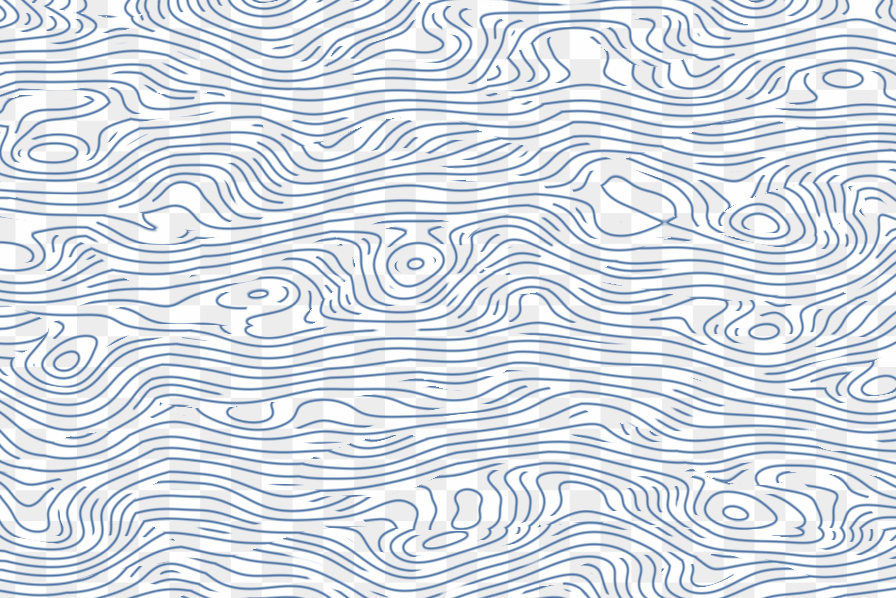
A WebGL 1 fragment shader for this pattern:

```glsl
precision highp float;
// Thin blue flowing lines gathered into leaf-like waves over a pale checkerboard.

uniform vec2 u_resolution;

const vec3 WHITE = vec3(0.995);
const vec3 PALE_GREY = vec3(0.93, 0.93, 0.935);
const vec3 LINE_BLUE = vec3(0.30, 0.45, 0.64);

// All lengths are fractions of the canvas height.
const float CHECK_SIZE = 0.0515;
const float MIN_SPACING = 0.0116;
const float LINE_WIDTH = 0.0037;
const float LINE_SOFTNESS = 0.0021;
const float LINES_PER_UNIT = 0.7 / MIN_SPACING;
const float MAX_DETAIL = 1.99;

float hash1(float n) {
  n = fract(n * 0.1031);
  n *= n + 33.33;
  return fract(n * (n + n));
}

vec2 hash2(vec2 p) {
  vec3 q = fract(p.xyx * vec3(0.1031, 0.1030, 0.0973));
  q += dot(q, q.yzx + 33.33);
  return fract((q.xx + q.yz) * q.zy);
}

float cornerSlope(vec2 cell, vec2 offset) {
  return dot(hash2(cell) * 2.0 - 1.0, offset);
}

// Gradient noise with quintic blending, roughly -0.6 to 0.6.
float noise(vec2 p) {
  vec2 i = floor(p);
  vec2 f = p - i;
  vec2 u = f * f * f * (f * (f * 6.0 - 15.0) + 10.0);
  vec2 e = vec2(1.0, 0.0);
  float low = mix(cornerSlope(i, f), cornerSlope(i + e, f - e), u.x);
  float high = mix(cornerSlope(i + e.yx, f - e.yx), cornerSlope(i + 1.0, f - 1.0), u.x);
  return mix(low, high, u.y);
}

// Height field whose contours are the lines: long swells, leaves and creases.
float flowField(vec2 p) {
  float swell = 0.20 * noise(p / vec2(0.45, 0.42) + 17.3);
  float leaves = 0.135 * noise(p / vec2(0.25, 0.125) + 41.7);
  float creases = 0.065 * abs(noise(p / vec2(0.29, 0.13) + 73.1));
  return p.y + swell + leaves + creases;
}

float flowSteepness(vec2 p, float height) {
  vec2 e = vec2(0.0008, 0.0);
  vec2 slope = vec2(flowField(p + e), flowField(p + e.yx)) - height;
  return max(length(slope) / e.x, 0.04);
}

// Contours whose every second line ends where they crowd together.
float contourLines(vec2 p, float width, float softness) {
  float height = flowField(p);
  float density = flowSteepness(p, height) * LINES_PER_UNIT;
  float detail = min(-log2(MIN_SPACING * density), MAX_DETAIL);
  float level = floor(detail);
  float scale = exp2(level);
  float phase = height * LINES_PER_UNIT * scale;
  float index = floor(phase + 0.5);
  float dist = abs(phase - index) / (density * scale);

  // Odd lines taper off at staggered places.
  float isOdd = mod(index, 2.0);
  float lineEnd = 0.35 * hash1(index + 57.0 * level + 400.0);
  float taper = smoothstep(lineEnd, lineEnd + 0.08, detail - level);
  float presence = mix(1.0, taper, isOdd);
  float halfWidth = 0.5 * width * presence;
  return presence * (1.0 - smoothstep(halfWidth - softness, halfWidth + softness, dist));
}

float checkerboard(vec2 p, float size, float softness) {
  vec2 edge = (abs(fract(p / (2.0 * size)) - 0.5) - 0.25) * 2.0 * size;
  vec2 side = clamp(edge / softness, -1.0, 1.0);
  return 0.5 + 0.5 * side.x * side.y;
}

void main() {
  vec2 p = gl_FragCoord.xy / u_resolution.y;
  float pixel = 1.0 / u_resolution.y;

  vec3 color = mix(WHITE, PALE_GREY, checkerboard(p, CHECK_SIZE, 0.5 * pixel));
  float ink = contourLines(p, LINE_WIDTH, max(LINE_SOFTNESS, 0.7 * pixel));
  gl_FragColor = vec4(mix(color, LINE_BLUE, ink), 1.0);
}
```
